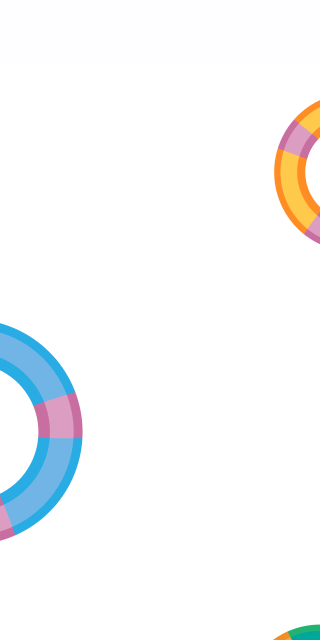
Write a WebGL 2 fragment shader that draws this background.

```glsl
#version 300 es
precision highp float;
// Striped swim rings cropped by the edges of a white page.
// Each ring is a radial distance split into rim and band tones, with
// stripes repeated by angle; a faint tint lies across the top.

#define HOLE_RATIO 0.609
#define BAND_INNER 0.711
#define BAND_OUTER 0.921
#define STRIPE_HALF_INNER 13.6
#define STRIPE_HALF_OUTER 11.9
#define TINT_START 1.80
#define PAGE_TINT vec3(0.996, 0.992, 1.0)

uniform vec2 u_resolution;
out vec4 fragColor;

const vec3 WHITE = vec3(1.0);
const vec3 BLUE = vec3(0.16, 0.67, 0.89);
const vec3 SKY = vec3(0.44, 0.71, 0.90);
const vec3 ROSE = vec3(0.79, 0.43, 0.63);
const vec3 PINK = vec3(0.86, 0.62, 0.76);
const vec3 ORANGE = vec3(1.0, 0.55, 0.14);
const vec3 YELLOW = vec3(1.0, 0.79, 0.30);
const vec3 GREEN = vec3(0.14, 0.70, 0.45);
const vec3 TEAL = vec3(0.0, 0.66, 0.61);
const vec3 AMBER = vec3(0.94, 0.56, 0.14);
const vec3 GOLD = vec3(0.96, 0.66, 0.25);

// Smooth coverage of the inside of a signed distance.
float cover(float dist, float pixel) {
    return clamp(0.5 - dist / pixel, 0.0, 1.0);
}

// Coverage of the ring between two radii.
float annulus(float r, float inner, float outer, float pixel) {
    return cover(max(inner - r, r - outer), pixel);
}

// Stripes start at startDeg and repeat every stepDeg around the ring.
vec3 swimRing(vec3 under, vec2 p, float radius, float startDeg, float stepDeg,
              vec3 rim, vec3 band, vec3 stripeRim, vec3 stripeBand, float pixel) {
    float r = length(p);
    float start = radians(startDeg);
    vec2 axis = vec2(cos(start), sin(start));
    float angle = atan(axis.x * p.y - axis.y * p.x, dot(axis, p));

    // Distance to the nearest stripe, which narrows in angle outwards.
    float spacing = radians(stepDeg);
    float offset = abs(mod(angle + 0.5 * spacing, spacing) - 0.5 * spacing);
    float across = clamp((r / radius - HOLE_RATIO) / (1.0 - HOLE_RATIO), 0.0, 1.0);
    float halfAngle = radians(mix(STRIPE_HALF_INNER, STRIPE_HALF_OUTER, across));
    float stripe = cover((offset - halfAngle) * r, pixel);

    // Lighter band between two darker rims.
    float middle = annulus(r, radius * BAND_INNER, radius * BAND_OUTER, pixel);
    vec3 color = mix(mix(rim, stripeRim, stripe), mix(band, stripeBand, stripe), middle);
    return mix(under, color, annulus(r, radius * HOLE_RATIO, radius, pixel));
}

void main() {
    // The canvas spans one unit across and two units up.
    vec2 p = gl_FragCoord.xy / u_resolution * vec2(1.0, 2.0);
    float pixel = 1.0 / min(u_resolution.x, 0.5 * u_resolution.y);

    // Page with a faint tint along the top.
    vec3 color = mix(PAGE_TINT, WHITE, cover(p.y - TINT_START, pixel));

    // Left, upper right and lower right rings.
    color = swimRing(color, p - vec2(-0.095, 0.650), 0.353, 8.8, 86.8,
                     BLUE, SKY, ROSE, PINK, pixel);
    color = swimRing(color, p - vec2(1.1055, 1.462), 0.2487, 150.6, 92.4,
                     ORANGE, YELLOW, ROSE, PINK, pixel);
    color = swimRing(color, p - vec2(1.0, -0.2005), 0.2487, 126.0, 90.0,
                     GREEN, TEAL, AMBER, GOLD, pixel);

    fragColor = vec4(color, 1.0);
}
```
